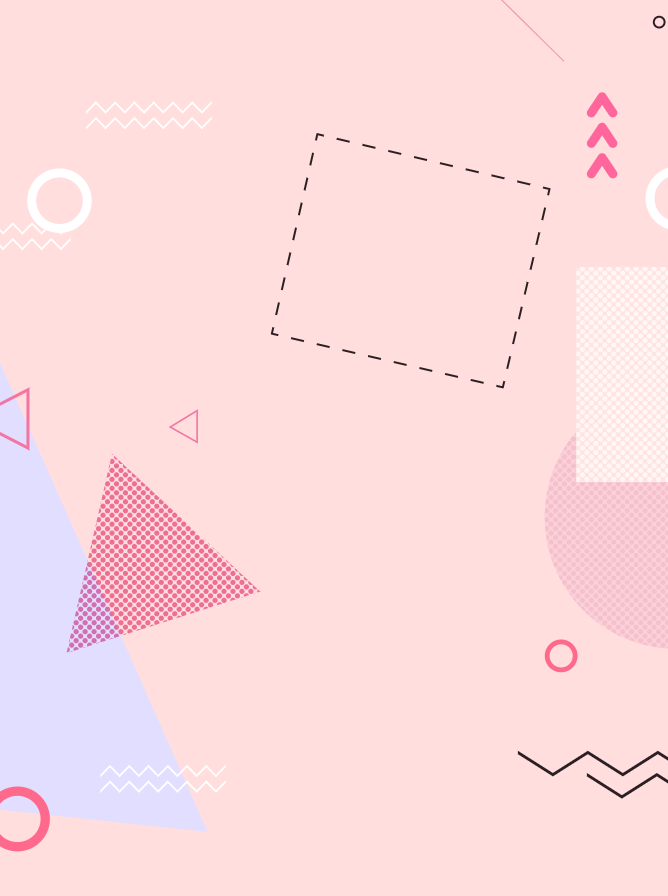
This background is drawn by a Shadertoy shader. Its source:

```glsl
const vec3 BLUSH = vec3(1.0, 0.87, 0.865);
const vec3 LAVENDER = vec3(0.885, 0.87, 1.0);
const vec3 ROSE = vec3(1.0, 0.41, 0.55);
const vec3 HOT_PINK = vec3(1.0, 0.40, 0.61);
const vec3 ORCHID = vec3(0.95, 0.46, 0.64);
const vec3 INK = vec3(0.17, 0.12, 0.14);
const vec3 WHITE = vec3(1.0);

// Antialiased coverage of a signed distance; the canvas is 100 units high
float cover(float d) {
    return clamp(0.5 - d * iResolution.y / 100.0, 0.0, 1.0);
}

void paint(inout vec3 col, vec3 ink, float d) {
    col = mix(col, ink, cover(d));
}

float segment(vec2 p, vec2 a, vec2 b) {
    vec2 ab = b - a;
    return length(p - a - ab * clamp(dot(p - a, ab) / dot(ab, ab), 0.0, 1.0));
}

float ring(vec2 p, vec2 center, float radius, float halfWidth) {
    return abs(length(p - center) - radius) - halfWidth;
}

float edge(vec2 p, vec2 a, vec2 b) {
    return dot(p - a, normalize(vec2(b.y - a.y, a.x - b.x)));
}

// Counterclockwise corners, negative inside
float triangle(vec2 p, vec2 a, vec2 b, vec2 c) {
    return max(edge(p, a, b), max(edge(p, b, c), edge(p, c, a)));
}

// Staggered dots, one unit apart in each row
float dots(vec2 p, float radius) {
    float even = length(fract(p) - 0.5);
    float odd = length(fract(p + 0.5) - 0.5);
    return min(even, odd) - radius;
}

// Starts on a crest, or in a trough when amp is negative
float zigzag(vec2 p, vec2 start, float span, float period, float amp, float halfWidth) {
    vec2 q = p - start;
    float wave = amp * (2.0 * abs(2.0 * fract(q.x / period) - 1.0) - 1.0);
    float slope = 4.0 * amp / period;
    float d = abs(q.y - wave) * inversesqrt(1.0 + slope * slope) - halfWidth;
    return max(d, abs(q.x - 0.5 * span) - 0.5 * span);
}

// Dashes are centered on both ends, so they meet at corners
float dashed(vec2 p, vec2 a, vec2 b, float count) {
    vec2 ab = b - a;
    float along = dot(p - a, ab) / dot(ab, ab);
    float dash = (abs(fract(along * count + 0.5) - 0.5) - 0.25) * length(ab) / count;
    return max(segment(p, a, b) - 0.11, dash);
}

void mainImage(out vec4 fragColor, in vec2 fragCoord) {
    vec2 p = 100.0 * fragCoord / iResolution.y;
    vec3 col = BLUSH;

    // Lavender wedge and the dotted triangle over it
    paint(col, LAVENDER, triangle(p, vec2(-2.6, 65.4), vec2(-2.6, 9.9), vec2(23.18, 7.16)));
    float dotted = triangle(p, vec2(12.5, 49.35), vec2(7.42, 27.1), vec2(29.04, 33.98));
    paint(col, col * vec3(0.93, 0.5, 0.68), max(dotted, dots(p, 0.29)));

    // Dotted disc behind the pale dotted panel
    float disc = length(p - vec2(75.5, 42.3)) - 14.7;
    paint(col, vec3(0.98, 0.82, 0.85), disc);
    paint(col, vec3(0.96, 0.75, 0.80), max(disc, dots(p, 0.28)));
    vec2 box = abs(p - vec2(74.32, 58.2)) - vec2(10.0, 12.0);
    float panel = max(box.x, box.y);
    paint(col, vec3(1.0, 0.89, 0.885), panel);
    paint(col, vec3(1.0, 0.965, 0.96), max(panel, dots(p, 0.29)));

    // Outlined triangles
    float large = triangle(p, vec2(3.12, 56.5), vec2(-3.2, 53.25), vec2(3.12, 50.0));
    float small = triangle(p, vec2(22.0, 54.17), vec2(19.0, 52.34), vec2(22.0, 50.65));
    paint(col, ORCHID, abs(large) - 0.17);
    paint(col, ORCHID, abs(small) - 0.09);

    // Paired white zigzags
    for (int i = 0; i < 2; i++) {
        float drop = 1.74 * float(i);
        paint(col, WHITE, zigzag(p, vec2(9.63, 88.0 - drop), 14.0, 2.15, -0.55, 0.1));
        paint(col, WHITE, zigzag(p, vec2(-6.1, 74.5 - drop), 14.0, 2.15, -0.55, 0.1));
        paint(col, WHITE, zigzag(p, vec2(11.2, 13.95 - drop), 14.0, 2.15, -0.55, 0.1));
    }

    // Rings
    paint(col, WHITE, ring(p, vec2(6.64, 77.6), 3.1, 0.5));
    paint(col, WHITE, ring(p, vec2(75.65, 77.86), 3.1, 0.5));
    paint(col, ROSE, ring(p, vec2(62.63, 26.8), 1.56, 0.27));
    paint(col, ROSE, ring(p, vec2(1.95, 8.6), 3.1, 0.52));
    paint(col, INK, ring(p, vec2(73.57, 97.53), 0.6, 0.11));

    // Stacked chevrons, folded about their axis
    for (int i = 0; i < 3; i++) {
        vec2 q = p - vec2(67.2, 89.2 - 3.4 * float(i));
        paint(col, HOT_PINK, segment(vec2(abs(q.x), q.y), vec2(0.0), vec2(1.2, -1.8)) - 0.5);
    }

    // Dashed tilted frame
    vec2 a = vec2(35.42, 85.03), b = vec2(61.33, 78.9);
    vec2 c = vec2(56.12, 56.77), d = vec2(30.34, 62.76);
    float frame = min(dashed(p, a, b, 9.0), dashed(p, d, c, 9.0));
    frame = min(frame, min(dashed(p, a, d, 8.0), dashed(p, b, c, 8.0)));
    paint(col, INK, frame);

    // Dark zigzags and the fine diagonal
    paint(col, INK, zigzag(p, vec2(57.8, 14.78), 30.0, 7.81, 1.24, 0.16));
    paint(col, INK, zigzag(p, vec2(65.5, 12.3), 30.0, 7.81, 1.24, 0.16));
    paint(col, vec3(0.91, 0.60, 0.64), segment(p, vec2(56.0, 100.0), vec2(62.9, 93.2)) - 0.06);

    fragColor = vec4(col, 1.0);
}
```
